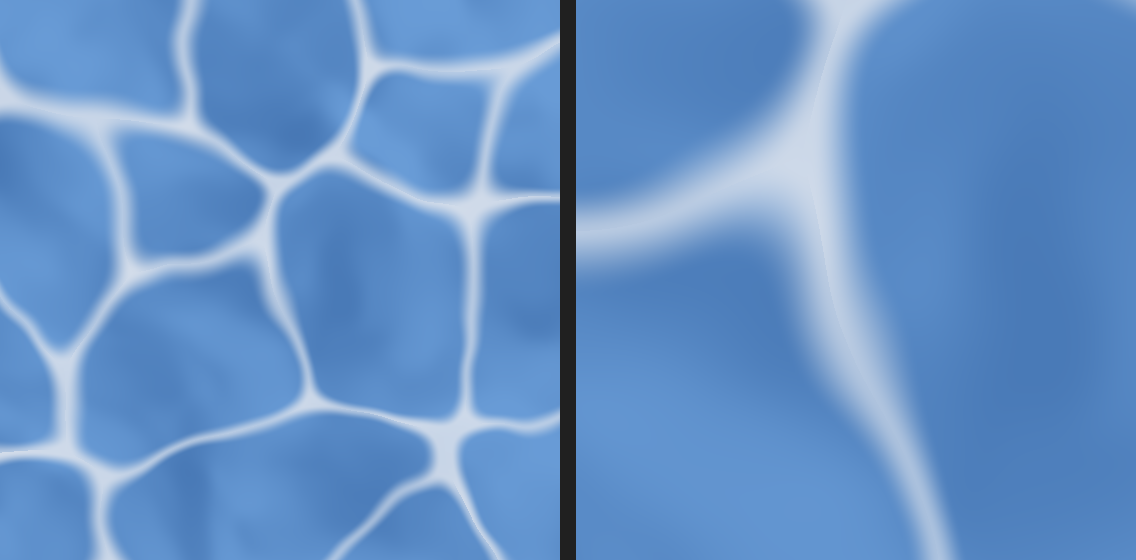
Left: the whole. Right: its middle third, enlarged.
A Shadertoy shader for this texture:

```glsl
// Sunlit pool water: soft pale foam lines enclosing rounded blue cells.
// A warped, weighted Voronoi diagram gives the net; a smooth minimum of the
// border distances rounds the cells and thickens the junctions.

#define CELLS 3.2          // cells across the canvas
#define JITTER 0.95        // scatter of the cell centres
#define SIZE_SPREAD 0.30   // variation of cell sizes
#define WARP 0.085         // bending of the lines
#define ROUNDING 58.0      // lower is rounder
#define LINE_MIN 0.015     // half width of the thinnest lines
#define LINE_MAX 0.031     // half width of the widest lines
#define CORE 0.003         // softness of the line centre
#define DEEP_BLUE vec3(0.275, 0.465, 0.705)
#define LIGHT_BLUE vec3(0.41, 0.61, 0.84)
#define FOAM_WHITE vec3(0.835, 0.87, 0.92)

float hash(vec2 p) {
    return fract(sin(dot(p, vec2(127.1, 311.7))) * 43758.5453);
}

float noise(vec2 p) {
    vec2 i = floor(p), f = fract(p);
    vec2 u = f * f * f * (f * (f * 6.0 - 15.0) + 10.0);
    return mix(mix(hash(i), hash(i + vec2(1, 0)), u.x),
               mix(hash(i + vec2(0, 1)), hash(i + vec2(1, 1)), u.x), u.y);
}

vec2 noise2(vec2 p) {
    return vec2(noise(p), noise(p + 37.4)) - 0.5;
}

// Centre (xy) and weight (z) of the cell with this grid id
vec3 cellSite(vec2 id) {
    vec2 offset = vec2(hash(id + 5.3), hash(id + 19.7)) - 0.5;
    return vec3(id + 0.5 + JITTER * offset, SIZE_SPREAD * hash(id + 71.9));
}

float power(vec2 p, vec3 site) {
    vec2 d = p - site.xy;
    return dot(d, d) - site.z;
}

// Smoothed distance to the cell border (x) and a random tone per cell (y)
vec2 cellNet(vec2 p) {
    p *= CELLS;
    vec2 base = floor(p), nearestId = base;
    float nearest = 1e5;
    for (int y = -2; y <= 2; y++)
    for (int x = -2; x <= 2; x++) {
        vec2 id = base + vec2(x, y);
        float d = power(p, cellSite(id));
        if (d < nearest) { nearest = d; nearestId = id; }
    }
    vec3 own = cellSite(nearestId);
    float sum = 0.0;
    for (int y = -2; y <= 2; y++)
    for (int x = -2; x <= 2; x++) {
        vec2 id = base + vec2(x, y);
        if (id == nearestId) continue;
        vec3 other = cellSite(id);
        float edge = (power(p, other) - nearest) / (2.0 * distance(own.xy, other.xy));
        edge /= CELLS;
        edge += CORE * exp(-edge / CORE);
        sum += exp(-ROUNDING * edge);
    }
    return vec2(-log(sum) / ROUNDING, hash(nearestId + 3.1));
}

// Blurred diagonal strokes over broad light and dark patches
vec3 water(vec2 p, float cellTone) {
    vec2 q = p + 0.12 * noise2(p * 4.0 + 8.0) + 0.03 * noise2(p * 13.0);
    vec2 stroke = vec2(q.x * 0.8 - q.y * 0.6, q.x * 0.6 + q.y * 0.8);
    float tone = 0.36 * noise(q * 4.2 + 2.0)
               + 0.30 * noise(stroke * vec2(4.5, 12.0) + 13.0)
               + 0.20 * noise(q * 12.0 + 31.0)
               + 0.14 * cellTone;
    return mix(DEEP_BLUE, LIGHT_BLUE, smoothstep(0.10, 0.76, tone));
}

void mainImage(out vec4 fragColor, in vec2 fragCoord) {
    vec2 uv = fragCoord / iResolution.xy;

    // Bend the net, slightly wider than tall
    vec2 bent = uv + WARP * noise2(uv * 4.0 + 21.0) + 0.022 * noise2(uv * 11.0);
    vec2 net = cellNet(bent * vec2(0.9, 1.0) + 2.0);

    // Foam lines of varying width, brightest at the junctions
    float width = mix(LINE_MIN, LINE_MAX, smoothstep(0.2, 0.9, noise(uv * 6.0 + 50.0)));
    float foam = 1.0 - smoothstep(-0.3 * width, width, net.x);
    foam *= 0.88 + 0.12 * noise(uv * 10.0 + 77.0);

    fragColor = vec4(mix(water(uv, net.y), FOAM_WHITE, foam), 1.0);
}
```
